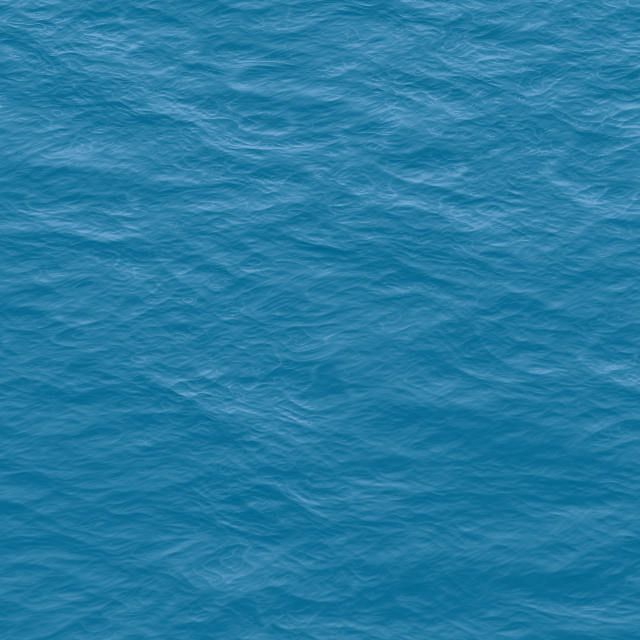
Give the GLSL for this texture, as a WebGL 1 fragment shader.

```glsl
precision highp float;
// Open blue sea seen from above: wind-blown ripples with pale crests and dark faces.

uniform vec2 u_resolution;

vec2 hashGradient(vec2 cell) {
  vec3 h = fract(cell.xyx * vec3(0.1031, 0.1030, 0.0973));
  h += dot(h, h.yzx + 33.33);
  return normalize(fract((h.xx + h.yz) * h.zy) - 0.5003);
}

float gradientNoise(vec2 p) {
  vec2 cell = floor(p);
  vec2 f = p - cell;
  vec2 s = f * f * f * (f * (f * 6.0 - 15.0) + 10.0);
  float a = dot(hashGradient(cell), f);
  float b = dot(hashGradient(cell + vec2(1.0, 0.0)), f - vec2(1.0, 0.0));
  float c = dot(hashGradient(cell + vec2(0.0, 1.0)), f - vec2(0.0, 1.0));
  float d = dot(hashGradient(cell + 1.0), f - 1.0);
  return mix(mix(a, b, s.x), mix(c, d, s.x), s.y);
}

// x: height, a sum of ridges from swell to ripples; y: thin broken crest lines
vec2 waves(vec2 p) {
  float height = 0.0;
  float crest = 0.0;
  float amplitude = 0.055;
  float frequency = 4.5;
  float tilt = 0.14;
  float larger = 0.0;
  for (int i = 0; i < 6; i++) {
    vec2 q = vec2(p.x * 0.45, p.y + tilt * p.x) * frequency + float(i) * 17.3 + 40.0;
    float n = gradientNoise(q);
    height -= amplitude * sqrt(n * n + 0.002);
    crest += smoothstep(0.08, 0.0, abs(n)) * smoothstep(0.08, 0.35, larger);
    larger = n;
    p += vec2(0.25, 0.08) * n / frequency; // each wave bends the smaller ones
    amplitude *= 0.64 - 0.045 * float(i);
    frequency *= 1.93;
    tilt *= -0.95;
  }
  return vec2(height, crest);
}

void main() {
  vec2 uv = gl_FragCoord.xy / u_resolution;

  // Waves shrink slightly towards the far edge
  vec2 sea = vec2((uv.x - 0.5) * (0.85 + 0.35 * uv.y), uv.y * (0.85 + 0.2 * uv.y));

  // Backs of waves reflect the sky, faces towards the viewer show deep water
  float e = 0.002;
  vec2 here = waves(sea);
  float slope = (here.x - waves(sea + vec2(0.0, e)).x) / e;

  // Wind patches roughen the surface, distance brightens it
  float wind = gradientNoise(uv * vec2(2.5, 3.5) + 8.6);
  float tone = slope * (1.7 + 0.4 * wind + 0.5 * (uv.y - 0.5));
  tone += 1.0 * (uv.y - 0.5) + 0.4 * wind - 0.17;

  // Glints along the crests, soft floor in the shadows
  tone += here.y * (0.7 + 0.6 * wind + 0.5 * (uv.y - 0.5));
  tone += 0.5 * smoothstep(0.8, 2.2, tone);
  tone = mix(tone, -1.2 + 0.4 * (tone + 1.2), step(tone, -1.2));

  vec3 water = vec3(0.153, 0.490, 0.645) + tone * vec3(0.078, 0.046, 0.047);
  gl_FragColor = vec4(clamp(water, 0.0, 1.0), 1.0);
}
```
